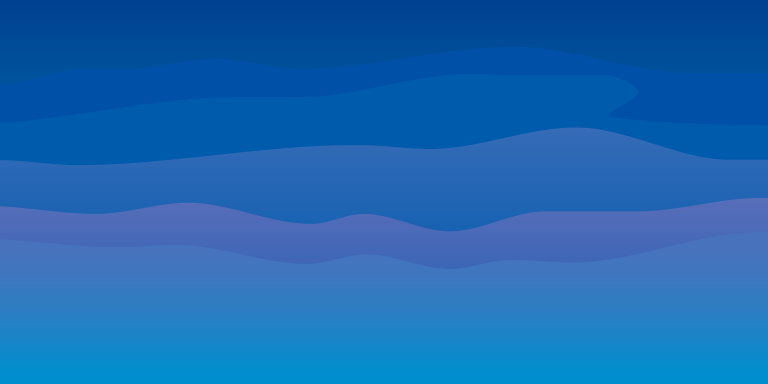
This background is drawn by a Shadertoy shader. Its source:

```glsl
// Layered blue and violet waves under a deep blue sky.
#define SKY_TOP      vec3(0.000, 0.257, 0.572)
#define SKY_LOW      vec3(0.000, 0.322, 0.612)
#define CLOUD        vec3(0.000, 0.312, 0.658)
#define INLET        vec3(0.000, 0.357, 0.678)
#define HILL_TOP     vec3(0.212, 0.420, 0.718)
#define HILL_LOW     vec3(0.090, 0.384, 0.698)
#define VIOLET_TOP   vec3(0.345, 0.431, 0.725)
#define VIOLET_LOW   vec3(0.235, 0.400, 0.714)
#define WATER_TOP    vec3(0.285, 0.448, 0.736)
#define WATER_LOW    vec3(0.000, 0.558, 0.808)

// Smooth rise (or fall) of the given height between two places.
float swell(float x, float from, float to, float height) {
    return height * smoothstep(from, to, x);
}

// Vertical gradient between two heights.
vec3 shade(float y, float high, float low, vec3 top, vec3 bottom) {
    return mix(top, bottom, clamp((high - y) / (high - low), 0.0, 1.0));
}

// Antialiased coverage from a signed depth in canvas heights.
float cover(float depth) {
    return clamp(depth * iResolution.y + 0.5, 0.0, 1.0);
}

// Crest lines, in fractions of the canvas.
float cloudCrest(float x) {
    return 0.781 + swell(x, 0.00, 0.11, 0.039) + swell(x, 0.16, 0.28, 0.027)
         - swell(x, 0.28, 0.39, 0.026) + swell(x, 0.39, 0.67, 0.057)
         - swell(x, 0.67, 0.90, 0.068);
}

float inletCrest(float x) {
    return 0.676 + swell(x, -0.05, 0.31, 0.071) + swell(x, 0.39, 0.61, 0.060)
         - swell(x, 0.61, 0.70, 0.004);
}

float hillCrest(float x) {
    return 0.583 - swell(x, 0.00, 0.10, 0.013) + swell(x, 0.10, 0.46, 0.052)
         - swell(x, 0.47, 0.56, 0.010) + swell(x, 0.56, 0.75, 0.056)
         - swell(x, 0.75, 0.95, 0.084);
}

float violetCrest(float x) {
    return 0.464 - swell(x, -0.02, 0.125, 0.021) + swell(x, 0.125, 0.245, 0.029)
         - swell(x, 0.245, 0.405, 0.055) + swell(x, 0.405, 0.474, 0.026)
         - swell(x, 0.474, 0.585, 0.0455) + swell(x, 0.585, 0.71, 0.052)
         + swell(x, 0.83, 0.99, 0.035);
}

float waterCrest(float x) {
    return 0.378 - swell(x, -0.02, 0.14, 0.021) + swell(x, 0.17, 0.22, 0.005)
         - swell(x, 0.23, 0.40, 0.0495) + swell(x, 0.40, 0.477, 0.025)
         - swell(x, 0.477, 0.585, 0.038) + swell(x, 0.585, 0.665, 0.0235)
         - swell(x, 0.665, 0.745, 0.0065) + swell(x, 0.745, 0.99, 0.079);
}

// Depth inside the inlet band: a rounded tongue above a sloping shelf.
float inletDepth(vec2 uv, float aspect) {
    float aboveTip = max(uv.y - 0.760, 0.0);
    float tongueEnd = 0.792 + swell(uv.y, 0.695, 0.760, 0.039)
                    - 19.2 * aboveTip * aboveTip;
    float shelf = 0.698 - 0.026 * (1.0 - exp(-12.8 * max(uv.x - 0.79, 0.0)));
    float body = max((tongueEnd - uv.x) * aspect, shelf - uv.y);
    return min(inletCrest(uv.x) - uv.y, body);
}

void mainImage(out vec4 fragColor, in vec2 fragCoord) {
    vec2 uv = fragCoord / iResolution.xy;
    float aspect = iResolution.x / iResolution.y;

    // Sky and the two distant bands
    vec3 color = shade(uv.y, 1.0, 0.79, SKY_TOP, SKY_LOW);
    color = mix(color, CLOUD, cover(cloudCrest(uv.x) - uv.y));
    color = mix(color, INLET, cover(inletDepth(uv, aspect)));

    // Middle hills
    vec3 hill = shade(uv.y, 0.667, 0.396, HILL_TOP, HILL_LOW);
    color = mix(color, hill, cover(hillCrest(uv.x) - uv.y));
    vec3 violet = shade(uv.y, 0.484, 0.302, VIOLET_TOP, VIOLET_LOW);
    color = mix(color, violet, cover(violetCrest(uv.x) - uv.y));

    // Near water, brightening faster toward the bottom
    float fall = clamp((0.385 - uv.y) / 0.355, 0.0, 1.0);
    vec3 water = mix(WATER_TOP, WATER_LOW, pow(fall, 1.5));
    color = mix(color, water, cover(waterCrest(uv.x) - uv.y));

    fragColor = vec4(color, 1.0);
}
```
